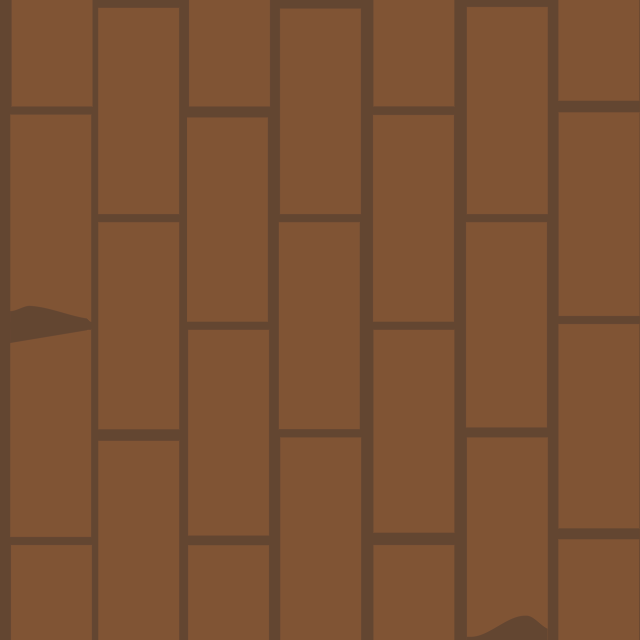
Give the GLSL for this texture, as a WebGL 1 fragment shader.

```glsl
precision highp float;
// Upright brown bricks in staggered columns, with uneven mortar and two worn chips.
uniform vec2 u_resolution;

const vec3 BRICK = vec3(0.503, 0.330, 0.205);
const vec3 MORTAR = vec3(0.390, 0.273, 0.194);
const vec2 PITCH = vec2(0.1419, 0.3363);
const vec2 HALF_SIZE = vec2(0.0632, 0.1618);
const vec2 FIRST_BRICK = vec2(0.0788, 0.491);   // column centre, joint height

float hash(vec2 p) {
  vec3 q = fract(p.xyx * vec3(0.1031, 0.1030, 0.0973));
  q += dot(q, q.yzx + 33.33);
  return fract((q.x + q.y) * q.z);
}

// Mostly near zero, now and then close to -1 or 1
float rareShift(vec2 id, float seed) {
  float r = 2.0 * hash(id + seed) - 1.0;
  return r * r * r;
}

float fill(float d, float aa) {
  return 1.0 - smoothstep(-0.5 * aa, 0.5 * aa, d);
}

float columnCentre(float col) {
  return FIRST_BRICK.x + col * PITCH.x - 0.0055 * sin(0.8 * col);
}

float brickDistance(vec2 p) {
  // Alternate columns drop by half a brick; the last one sits a little high
  float col = clamp(floor((p.x - FIRST_BRICK.x) / PITCH.x + 0.5), 0.0, 6.0);
  float base = FIRST_BRICK.y - 0.5 * PITCH.y * mod(col, 2.0) + 0.009 * step(5.5, col);
  float row = floor((p.y - base) / PITCH.y);
  vec2 id = vec2(col, row) + 11.0;

  // Small sideways slips and shortened ends vary the joints
  vec2 centre = vec2(columnCentre(col), base + (row + 0.5) * PITCH.y);
  centre.x += 0.003 * rareShift(id, 3.0);
  vec2 halfSize = HALF_SIZE;
  float trim = 0.004 * rareShift(id, 17.0);
  centre.y += trim;
  halfSize.y -= abs(trim);

  vec2 q = abs(p - centre) - halfSize;
  return max(q.x, q.y);
}

// Position across the face of a column, 0 at its left edge and 1 at its right
float across(float x, float col) {
  return (x - columnCentre(col)) / (2.0 * HALF_SIZE.x) + 0.5;
}

// Tapered chip that widens a joint toward the left
float taperedChip(vec2 p, float col, float y) {
  float t = across(p.x, col);
  float tip = sqrt(clamp((1.0 - t) / 0.05, 0.0, 1.0));
  float top = 0.0293 - 0.0215 * smoothstep(0.2, 1.1, t)
            - 0.0085 * (1.0 - smoothstep(0.0, 0.25, t));
  float bottom = mix(0.029, 0.008, clamp(t, 0.0, 1.0));
  float h = p.y - y;
  float d = max(h - top * tip, -h - bottom * tip);
  return max(d, max(-t, t - 1.0) * 2.0 * HALF_SIZE.x);
}

// Rounded mound of wear at the foot of a column
float moundChip(vec2 p, float col) {
  float t = across(p.x, col);
  float height = 0.005 + 0.033 * smoothstep(0.05, 0.72, t)
               - 0.022 * smoothstep(0.74, 1.05, t);
  return max(p.y - height, max(-t, t - 1.0) * 2.0 * HALF_SIZE.x);
}

void main() {
  vec2 p = gl_FragCoord.xy / u_resolution;
  float aa = 1.5 / min(u_resolution.x, u_resolution.y);

  float brick = fill(brickDistance(p), aa);
  float chip = min(taperedChip(p, 0.0, 0.493), moundChip(p, 5.0));
  brick *= 1.0 - fill(chip, aa);

  gl_FragColor = vec4(mix(MORTAR, BRICK, brick), 1.0);
}
```
